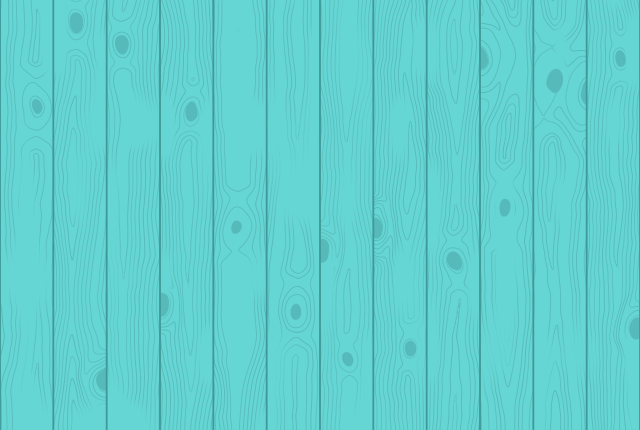
Reproduce this texture procedurally as a Shadertoy shader.

```glsl
// Turquoise wall of twelve vertical wooden planks with drawn grain lines and knots.

const float PLANKS = 12.0;         // boards across the canvas
const float SEAM_WIDTH = 0.034;    // widths and lengths are in plank widths
const float LINE_WIDTH = 0.018;
const float LINES = 14.0;          // grain lines per plank width
const float ARCH_SHIFT = 6.0;      // how far the grain opens and closes along a board
const float TIP_SOFTNESS = 0.002;  // rounding of the arch tips
const float WAVINESS = 0.17;
const float KNOT_SQUASH = 0.68;    // below 1 stretches knots along the board
const int KNOTS = 2;               // one inside the board, one possible at its edge
const vec3 WOOD = vec3(0.40, 0.84, 0.83);
const vec3 GRAIN = vec3(0.34, 0.73, 0.73);
const vec3 SEAM = vec3(0.25, 0.60, 0.60);
const float TAU = 6.2832;

float hash(vec2 p) {
    return fract(sin(dot(p, vec2(127.1, 311.7))) * 43758.5);
}

float noise(vec2 p) {
    vec2 i = floor(p), f = fract(p);
    f = f * f * (3.0 - 2.0 * f);
    vec2 e = vec2(1.0, 0.0);
    return mix(mix(hash(i), hash(i + e.xy), f.x),
               mix(hash(i + e.yx), hash(i + e.xx), f.x), f.y);
}

// 1 on boards with sparse grain and wide rings around the knot
float ringed(float id) {
    return step(mod(id + 1.0, 5.0), 1.5);
}

// Knot centre in xy, radius in z
vec3 knotAt(float id, int k) {
    float h = hash(vec2(id, float(k) + 7.3));
    float side = hash(vec2(id, float(k) + 19.1)) - 0.5;
    float boardLength = PLANKS * iResolution.y / iResolution.x;
    if (k == 0) {
        float rise = 0.54 + 0.36 * cos(TAU * (id - 1.3) / 10.3) + 0.14 * (h - 0.5);
        return vec3(0.34 * side, rise * boardLength, mix(0.09, 0.14, h));
    }
    float rise = hash(vec2(id, 31.7));
    return vec3(0.5 * sign(side), rise * boardLength, 0.15 * step(0.55, h));
}

// Sways the board sideways so that lines and knots look hand drawn
vec2 warp(vec2 p, float id) {
    float offset = id * 17.0;
    float sway = noise(vec2(p.x * 1.6 + offset, p.y * 1.2)) - 0.5;
    float ripple = noise(vec2(p.x * 3.0 + offset, p.y * 4.0 + 50.0)) - 0.5;
    return p + vec2(WAVINESS * sway + 0.035 * ripple, 0.12 * ripple);
}

// Height field whose contours are the grain lines
float grainField(vec2 p, float id) {
    p = warp(p, id);
    float axis = knotAt(id, 0).x;
    float field = LINES * sqrt((p.x - axis) * (p.x - axis) + TIP_SOFTNESS);
    for (int k = 0; k < KNOTS; k++) {
        vec3 knot = knotAt(id, k);
        float r = length((p - knot.xy) * vec2(1.0, KNOT_SQUASH));
        float reach = knot.z * mix(3.5, 6.0, ringed(id)) + 0.001;
        float near = 1.0 - smoothstep(0.4 * reach, reach, r);
        field = mix(field, LINES * r, near);
    }
    return field + ARCH_SHIFT * noise(vec2(id * 9.7, p.y * 0.42));
}

// Soft coverage of a shape from its signed distance
float cover(float dist, float pixel) {
    return clamp(0.5 - dist / pixel, 0.0, 1.0);
}

// Contour lines with an even width, some left out and some fading away
float grainLines(vec2 p, float id, float pixel) {
    const float STEP = 0.004;
    float field = grainField(p, id);
    vec2 slope = vec2(grainField(p + vec2(STEP, 0.0), id),
                      grainField(p + vec2(0.0, STEP), id)) - field;
    float steepness = length(slope) / STEP + 0.001;
    float dist = abs(fract(field) - 0.5) / steepness;
    float pick = hash(vec2(floor(field), id + 3.0));
    float kept = step(mix(0.12, 0.36, ringed(id)), pick);
    float fade = smoothstep(0.18, 0.42, noise(vec2(p.x * 2.5 + id * 5.0, p.y * 0.7)));
    float crowded = smoothstep(25.0, 45.0, steepness);
    float strength = kept * fade * (1.0 - crowded) * mix(0.6, 1.0, pick);
    return strength * cover(dist - 0.5 * LINE_WIDTH, pixel);
}

float knotFill(vec2 p, float id, float pixel) {
    vec2 q = warp(p, id);
    float fill = 0.0;
    for (int k = 0; k < KNOTS; k++) {
        vec3 knot = knotAt(id, k);
        float r = length((q - knot.xy) * vec2(1.0, KNOT_SQUASH));
        fill = max(fill, step(0.01, knot.z) * cover(r - knot.z, pixel));
    }
    return fill;
}

void mainImage(out vec4 fragColor, in vec2 fragCoord) {
    float pixel = PLANKS / iResolution.x;
    vec2 wall = fragCoord * pixel;
    float id = floor(wall.x);
    vec2 p = vec2(fract(wall.x) - 0.5, wall.y);

    float ink = max(grainLines(p, id, pixel), knotFill(p, id, pixel));
    vec3 color = mix(WOOD, GRAIN, ink);

    // Gaps between the boards
    float seamDist = 0.5 - abs(p.x) - 0.5 * SEAM_WIDTH;
    color = mix(color, SEAM, cover(seamDist, pixel));
    fragColor = vec4(color, 1.0);
}
```
